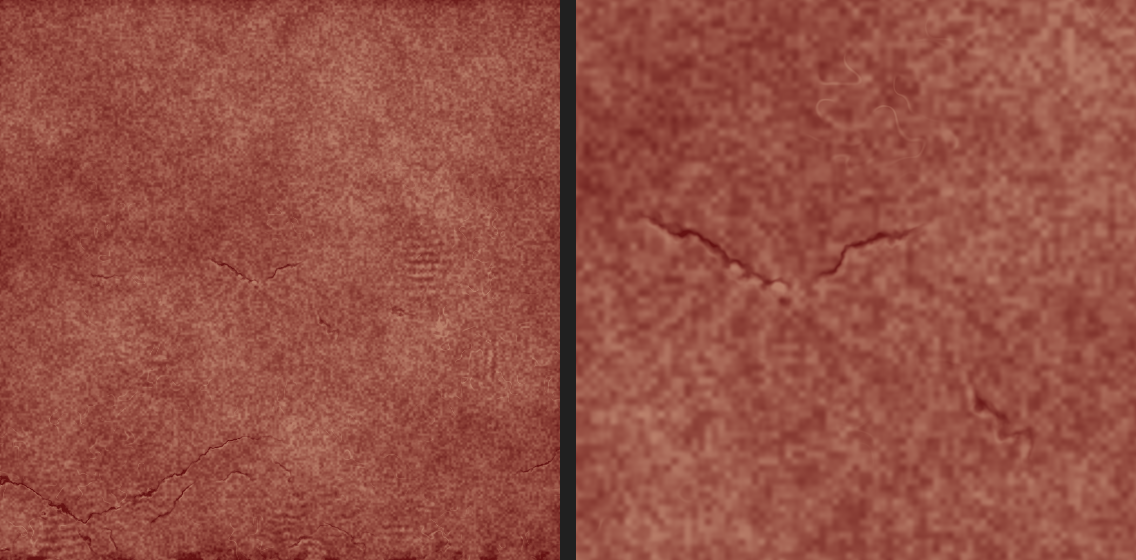
Left, the full canvas; right, a detail of the centre.
A WebGL 2 fragment shader for this texture:

```glsl
#version 300 es
precision highp float;
// Weathered red plaster: cloudy stain, fine grain, wrinkled patches and thin cracks.
#define DARK vec3(0.48, 0.175, 0.155)
#define LIGHT vec3(0.68, 0.435, 0.365)
#define BASE_TONE 0.58
#define CLOUDS 0.68
#define MOTTLE 0.55
#define GRAIN 0.58
#define GRAIN_SCALE 250.0
#define CRACK_WIDTH 0.0023
#define CRACK_DEPTH 0.85
#define CRACK_COUNT 18
#define RIPPLE_PERIOD 0.0155
#define RIPPLE_DEPTH 0.36

uniform vec2 u_resolution;
out vec4 fragColor;

float hash(vec2 p) {
    vec3 q = fract(p.xyx * 0.1031);
    q += dot(q, q.yzx + 33.33);
    return fract((q.x + q.y) * q.z);
}

float noise(vec2 p) {
    vec2 i = floor(p), f = fract(p);
    f = f * f * (3.0 - 2.0 * f);
    return mix(mix(hash(i), hash(i + vec2(1, 0)), f.x),
               mix(hash(i + vec2(0, 1)), hash(i + vec2(1, 1)), f.x), f.y);
}

float fbm(vec2 p) {
    float sum = 0.0, amp = 0.5;
    for (int i = 0; i < 5; i++) {
        sum += amp * noise(p);
        p = mat2(0.8, 0.6, -0.6, 0.8) * p * 2.03 + 17.3;
        amp *= 0.5;
    }
    return sum / 0.97;
}

// Soft elliptical spot
float blob(vec2 p, vec2 center, vec2 radius) {
    vec2 q = (p - center) / radius;
    return exp(-dot(q, q));
}

// Dark groove with a lit lower lip, from a signed distance
float groove(float d) {
    float cut = d / CRACK_WIDTH, lip = cut + 2.2;
    return 0.4 * exp(-lip * lip) - exp(-cut * cut);
}

// Wide and branching cracks
float cracks(vec2 p) {
    float wobble = (fbm(p * 26.0) - 0.5) * 0.065;
    float broken = smoothstep(0.28, 0.6, noise(p * 34.0 + 5.0));

    // Long crack meandering along the foot of the wall
    float d = p.y - 0.155 - 0.065 * cos(9.82 * (p.x - 0.47)) + wobble;
    float span = 1.0 - smoothstep(0.44, 0.54, p.x) + smoothstep(0.9, 0.96, p.x);
    float relief = span * (groove(d) * mix(0.35, 1.0, broken) - 0.16 * exp(-abs(d) / 0.014));

    // Shallow V near the middle
    d = (p.y - 0.49 - 0.6 * abs(p.x - 0.46)) * 0.86 + wobble * 0.7;
    span = smoothstep(0.36, 0.39, p.x) * (1.0 - smoothstep(0.52, 0.55, p.x));
    relief += span * groove(d) * mix(0.25, 0.9, broken);

    // Short scattered cracks, denser lower down
    for (int i = 0; i < CRACK_COUNT; i++) {
        vec2 seed = vec2(float(i) * 7.0 + 3.0, 11.0);
        float height = hash(seed + 1.0);
        vec2 q = p - vec2(hash(seed), 0.03 + 0.65 * height * height * height);
        float angle = (hash(seed + 2.0) - 0.5) * 2.4;
        vec2 dir = vec2(cos(angle), sin(angle));
        float len = mix(0.03, 0.09, hash(seed + 3.0));
        float taper = 1.0 - smoothstep(0.4 * len, len, abs(dot(q, dir)));
        float across = dot(q, vec2(-dir.y, dir.x)) + wobble * 0.8;
        relief += taper * groove(across) * mix(0.2, 0.8, hash(seed + 4.0)) * mix(0.25, 1.0, broken);
    }
    return relief;
}

// Wrinkles: one upright patch, some near the foot, one pale vertical set
float ripples(vec2 p) {
    float bend = 14.0 * fbm(p * vec2(20.0, 14.0));
    float k = 6.2832 / RIPPLE_PERIOD;
    float breakup = smoothstep(0.3, 0.75, noise(p * vec2(32.0, 55.0)));
    float patchy = smoothstep(0.48, 0.66, fbm(p * 9.0 + 31.0));
    float upright = blob(p, vec2(0.76, 0.52), vec2(0.038, 0.085));
    float mask = 0.7 * blob(p, vec2(0.24, 0.34), vec2(0.07, 0.05))
               + 0.7 * patchy * (1.0 - smoothstep(0.08, 0.24, p.y));
    float pale = blob(p, vec2(0.88, 0.35), vec2(0.035, 0.055));
    return mask * (breakup * sin(p.y * k + bend) - 0.25)
         + upright * (mix(0.45, 1.0, breakup) * sin(p.y * k + 0.5 * bend) - 0.4)
         + 0.8 * pale * breakup * (0.4 + sin(p.x * k + 0.7 * bend));
}

void main() {
    vec2 p = gl_FragCoord.xy / u_resolution.y;
    float right = u_resolution.x / u_resolution.y;

    // Stain and grain
    float tone = BASE_TONE + CLOUDS * (fbm(p * 5.0 + 8.0) - 0.5);
    tone += MOTTLE * (fbm(p * 24.0 + 50.0) - 0.5);
    tone += GRAIN * (noise(p * GRAIN_SCALE) - 0.5);
    tone += 0.75 * GRAIN * (noise(p * GRAIN_SCALE * 0.6 + 90.0) - 0.5);
    tone += 0.12 * blob(p, vec2(0.62, 0.36), vec2(0.2, 0.17));
    tone += 0.1 * blob(p, vec2(0.06, 0.36), vec2(0.1, 0.2));

    // Pale broken flakes in patches
    vec2 warp = vec2(noise(p * 60.0), noise(p * 60.0 + 40.0));
    float curl = 1.0 - abs(2.0 * noise(p * 80.0 + 1.5 * warp) - 1.0);
    float flaked = smoothstep(0.44, 0.62, fbm(p * 6.0 + 70.0)) * (1.0 - smoothstep(0.5, 0.85, p.y));
    tone += 0.4 * flaked * smoothstep(0.75, 1.0, curl) * smoothstep(0.45, 0.75, noise(p * 48.0 + 9.0));

    // Relief
    tone += CRACK_DEPTH * cracks(p) + RIPPLE_DEPTH * ripples(p);

    // Grimy borders and crumbling foot
    float side = min(p.x, right - p.x);
    tone -= 0.36 * exp((p.y - 1.0) / 0.014) + 0.15 * exp(-side / 0.018) + 0.18 * exp(-p.y / 0.03);
    tone -= 0.8 * smoothstep(0.48, 0.62, fbm(p * 32.0 + 12.0)) * exp(-p.y / 0.018);

    // Tint, a little redder in the middle tones
    tone = clamp(tone, -0.4, 1.25);
    vec3 color = mix(DARK, LIGHT, tone);
    color.gb -= 0.05 * max(tone * (1.0 - tone), 0.0);
    fragColor = vec4(color, 1.0);
}
```
